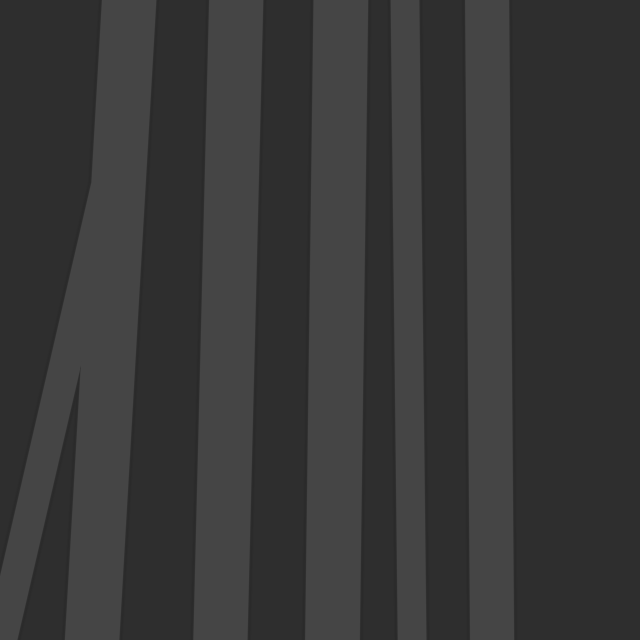
Give the GLSL for this background, as a WebGL 2 fragment shader.

```glsl
#version 300 es
precision highp float;
// Pale grey leaning bands, one of them forked, on a charcoal ground.
uniform vec2 u_resolution;
out vec4 fragColor;

// Signed distance to a band running from x = foot at the bottom to x = head at the top.
float bandDistance(vec2 p, float foot, float head, float halfWidth) {
    float lean = head - foot;
    return (abs(p.x - foot - lean * p.y) - halfWidth) / sqrt(1.0 + lean * lean);
}

void main() {
    vec2 p = gl_FragCoord.xy / u_resolution;

    // Bands as foot, head and half width
    vec3 bands[5] = vec3[5](
        vec3(0.1439, 0.2018, 0.0426),
        vec3(0.3444, 0.3691, 0.0424),
        vec3(0.5195, 0.5326, 0.0428),
        vec3(0.6439, 0.6328, 0.0225),
        vec3(0.7689, 0.7611, 0.0345));

    // Steep branch, ending inside the first band
    float d = max(bandDistance(p, 0.002, 0.234, 0.0252), p.y - 0.76);
    for (int i = 0; i < 5; i++) {
        d = min(d, bandDistance(p, bands[i].x, bands[i].y, bands[i].z));
    }

    // Ground with a faint dark rim beside each band
    float rim = exp(-pow((d - 0.003) / 0.002, 2.0));
    vec3 ground = vec3(0.18) - 0.014 * rim;

    // Smooth band edges
    float soft = max(0.0012, 0.75 / u_resolution.x);
    vec3 color = mix(vec3(0.272), ground, smoothstep(-soft, soft, d));
    fragColor = vec4(color, 1.0);
}
```
